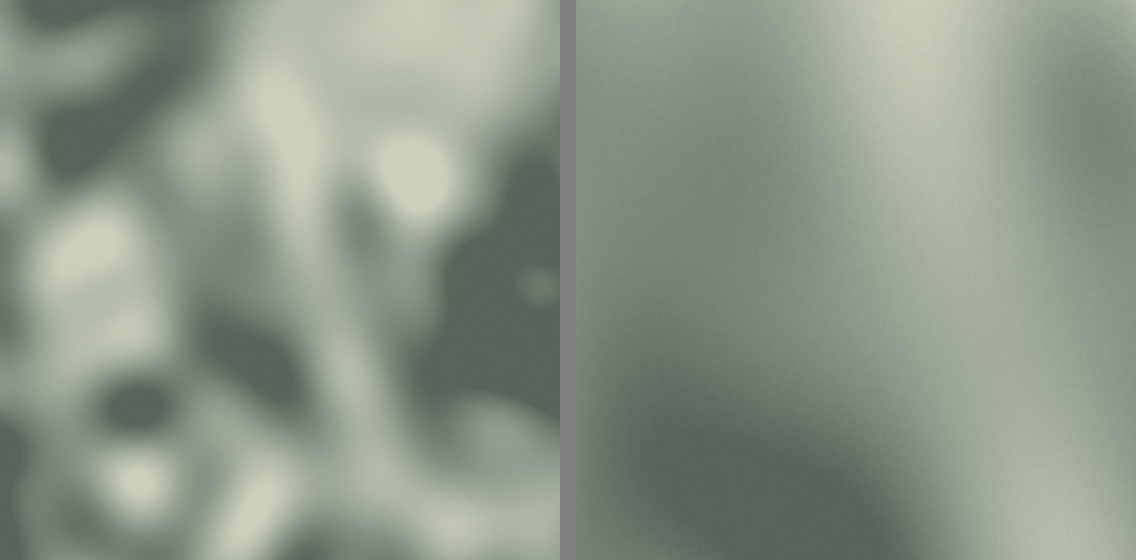
Left, the full canvas; right, a detail of the centre.
Write a WebGL 2 fragment shader that draws this background.

```glsl
#version 300 es
precision highp float;
// Soft, out-of-focus mist of sage green: dark blurred blobs among pale drifting patches.

uniform vec2 u_resolution;
out vec4 fragColor;

const int WAVE_COUNT = 64;
const float TAU = 6.28319;
const float GOLDEN_ANGLE = 2.39996;
const float GRAIN_CELLS = 512.0;

const vec3 DEEP_GREEN = vec3(0.345, 0.396, 0.357);
const vec3 SAGE       = vec3(0.540, 0.592, 0.528);
const vec3 PALE_STONE = vec3(0.797, 0.808, 0.733);

float hash(float n) {
    return fract(sin(n * 12.9898 + 4.137) * 43758.5);
}

float hash2(vec2 cell) {
    vec3 q = fract(cell.xyx * 0.1031);
    q += dot(q, q.yzx + 33.33);
    return fract((q.x + q.y) * q.z);
}

// Smooth random field with zero mean and unit deviation: plane waves
// of scattered direction and phase, between two frequencies.
float waveField(vec2 p, float lowFreq, float highFreq, float falloff) {
    float sum = 0.0;
    float power = 0.0;
    for (int i = 0; i < WAVE_COUNT; i++) {
        float n = float(i);
        float freq = mix(lowFreq, highFreq, (n + 0.5) / float(WAVE_COUNT));
        float angle = n * GOLDEN_ANGLE;
        float amplitude = pow(freq, -falloff);
        vec2 direction = vec2(cos(angle), sin(angle));
        sum += amplitude * cos(TAU * (freq * dot(p, direction) + hash(n)));
        power += 0.5 * amplitude * amplitude;
    }
    return sum * inversesqrt(power);
}

// Round falloff, 1 at the center.
float softGlow(vec2 p, vec2 center, float radius) {
    vec2 d = (p - center) / radius;
    return exp(-dot(d, d));
}

// Three-stop ramp from shadow to light.
vec3 mistColor(float tone, float midpoint) {
    vec3 shade = mix(DEEP_GREEN, SAGE, clamp(tone / midpoint, 0.0, 1.0));
    return mix(shade, PALE_STONE, clamp((tone - midpoint) / (1.0 - midpoint), 0.0, 1.0));
}

void main() {
    vec2 p = gl_FragCoord.xy / u_resolution.y;

    // Blobs, slightly taller than wide
    float tone = 0.40 + 0.31 * waveField(p * vec2(1.06, 0.95), 0.9, 6.0, 0.6);

    // One broad clearing near the top
    tone = mix(tone, 1.0, 0.8 * softGlow(p, vec2(0.68, 0.94), 0.24));

    // Faint grain
    float grain = hash2(floor(p * GRAIN_CELLS)) - 0.5;
    fragColor = vec4(mistColor(tone, 0.44) + 0.012 * grain, 1.0);
}
```
